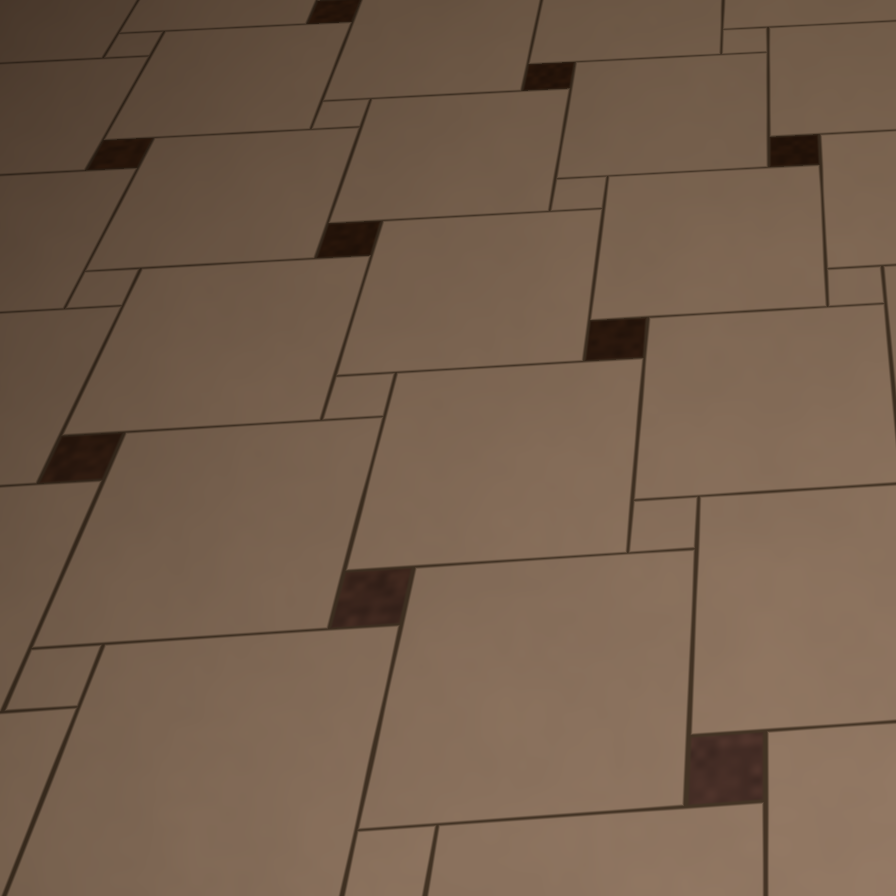
Write a WebGL 1 fragment shader that draws this texture.

```glsl
precision highp float;
// Floor of large beige tiles pinwheeled around small beige and dark brown ones, seen in perspective in dim light.

uniform vec2 u_resolution;

// Perspective rows: lattice point (i, j, 1) to canvas x, y and depth
const vec3 VIEW_X = vec3(0.3151, -0.0427, 0.4154);
const vec3 VIEW_Y = vec3(-0.2045, -0.3043, 0.3333);
const vec3 VIEW_W = vec3(-0.099, -0.1425, 1.0);

const float SMALL = 0.245;                    // small tile side; large side is 1
const vec2 STEP_A = vec2(1.0, -SMALL);        // lattice steps of the tiling
const vec2 STEP_B = vec2(SMALL, 1.0);
const vec2 GROUT_HALF = vec2(0.0075, 0.0055); // half widths of upright and level joints
const float SOFTNESS = 0.0018;                // edge blur in canvas units

const vec3 BEIGE_LOW_LEFT = vec3(0.455, 0.37, 0.298);
const vec3 BEIGE_LOW_RIGHT = vec3(0.575, 0.472, 0.39);
const vec3 BEIGE_TOP_LEFT = vec3(0.28, 0.215, 0.165);
const vec3 BEIGE_TOP_RIGHT = vec3(0.435, 0.352, 0.278);
const vec3 BROWN_NEAR = vec3(0.275, 0.18, 0.15);
const vec3 BROWN_FAR = vec3(0.14, 0.075, 0.035);
const vec3 GROUT_TINT = vec3(0.46, 0.43, 0.37); // share of the beige light
const float TILE_VARIATION = 0.03;
const float GLAZE_MOTTLE = 0.035;
const float BROWN_MOTTLE = 0.3;

float hash(vec2 p) {
  vec3 q = fract(p.xyx * vec3(0.1031, 0.1030, 0.0973));
  q += dot(q, q.yzx + 33.33);
  return fract((q.x + q.y) * q.z);
}

float noise(vec2 p) {
  vec2 i = floor(p);
  vec2 f = fract(p);
  f = f * f * (3.0 - 2.0 * f);
  return mix(mix(hash(i), hash(i + vec2(1.0, 0.0)), f.x),
             mix(hash(i + vec2(0.0, 1.0)), hash(i + vec2(1.0, 1.0)), f.x), f.y);
}

// Canvas point to lattice coordinates along STEP_A and STEP_B
vec2 toLattice(vec2 uv) {
  vec3 q = cross(VIEW_X - uv.x * VIEW_W, VIEW_Y - uv.y * VIEW_W);
  vec2 ij = q.xy / q.z;
  return vec2(ij.x, ij.x + ij.y);
}

// Lattice coordinates to floor position, with small tiles starting at lattice points
vec2 toFloor(vec2 lattice) {
  return lattice.x * STEP_A + lattice.y * STEP_B + 0.5 * SMALL;
}

// Depth inside a square, per axis
vec2 inset(vec2 p, float side) {
  return 0.5 * side - abs(p - 0.5 * side);
}

void main() {
  vec2 uv = gl_FragCoord.xy / u_resolution;
  vec2 lattice = toLattice(uv);
  vec2 pos = toFloor(lattice);

  // Blur footprint on the floor
  float blur = max(SOFTNESS, 0.75 / min(u_resolution.x, u_resolution.y));
  vec2 dx = toFloor(toLattice(uv + vec2(blur, 0.0))) - pos;
  vec2 dy = toFloor(toLattice(uv + vec2(0.0, blur))) - pos;
  vec2 soft = sqrt(dx * dx + dy * dy);

  // Find the tile that holds this point
  vec2 edge = vec2(-9.0);
  vec2 tileId = vec2(0.0);
  float isDark = 0.0;
  for (int n = -1; n <= 1; n++) {
    for (int m = -1; m <= 1; m++) {
      vec2 cell = floor(lattice) + vec2(float(m), float(n));
      vec2 local = pos - cell.x * STEP_A - cell.y * STEP_B;
      vec2 smallEdge = inset(local, SMALL);
      vec2 largeEdge = inset(local - vec2(SMALL, 0.0), 1.0);
      if (min(smallEdge.x, smallEdge.y) > min(edge.x, edge.y)) {
        edge = smallEdge;
        tileId = cell + 57.0;
        isDark = 1.0 - mod(cell.x + cell.y, 2.0);
      }
      if (min(largeEdge.x, largeEdge.y) > min(edge.x, edge.y)) {
        edge = largeEdge;
        tileId = cell + 131.0;
        isDark = 0.0;
      }
    }
  }

  // Light falling off towards the upper left
  float across = 1.0 - (1.0 - uv.x) * (1.0 - uv.x);
  float up = pow(uv.y, 1.5);
  vec3 beige = mix(mix(BEIGE_LOW_LEFT, BEIGE_LOW_RIGHT, across),
                   mix(BEIGE_TOP_LEFT, BEIGE_TOP_RIGHT, across), up);
  vec3 brown = mix(BROWN_NEAR, BROWN_FAR, smoothstep(0.15, 0.75, uv.y + 0.15 * (0.8 - uv.x)));

  // Glaze: tone per tile, soft clouds and fine mottle
  float cloud = 0.6 * noise(uv * 14.0) + 0.4 * noise(uv * 55.0) - 0.5;
  float tone = 1.0 + TILE_VARIATION * (hash(tileId) - 0.5) + GLAZE_MOTTLE * cloud;
  brown *= 1.0 + BROWN_MOTTLE * (noise(pos * 28.0 + 200.0) - 0.5);
  vec3 color = mix(beige * tone, brown, isDark);

  // Grout joints, slightly uneven in width
  vec2 halfWidth = GROUT_HALF * (0.8 + 0.4 * noise(pos * 4.0 + 90.0));
  vec2 joint = 1.0 - smoothstep(halfWidth - soft, halfWidth + soft, edge);
  color = mix(color, beige * GROUT_TINT, max(joint.x, joint.y));

  gl_FragColor = vec4(color, 1.0);
}
```
